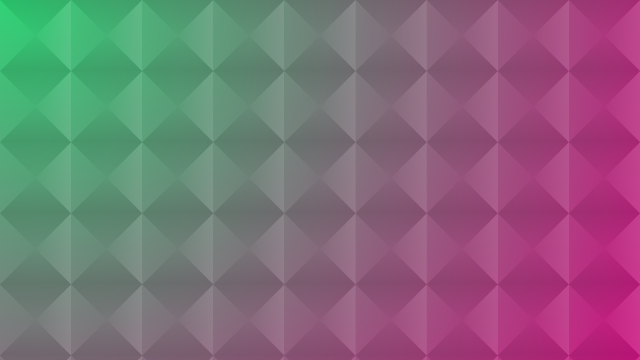
A Shadertoy shader for this background:

```glsl
// Grid of shallow faceted pyramids over a green to magenta corner gradient.

const float COLUMNS = 9.0;               // tiles across; square, anchored top left
const vec3  GREEN   = vec3(0.17, 0.82, 0.45);
const vec3  MAGENTA = vec3(0.80, 0.08, 0.505);
const float STRETCH = 1.06;              // vertical speed of the gradient

// Facet tones: positive lightens, negative darkens
const float TONE_RIGHT  =  0.120;
const float TONE_LEFT   =  0.030;
const float TONE_TOP    = -0.090;
const float TONE_BOTTOM = -0.100;
const float CORE_TONE   =  0.08;         // share of the tone left at the apex
const float EDGE_PIXELS =  0.7;          // softness of the facet edges

// Smooth periodic step: 0 in the first half of each cell, 1 in the second
float secondHalf(float u, float blur) {
    return clamp(0.5 + (0.25 - abs(fract(u) - 0.75)) / blur, 0.0, 1.0);
}

// Radial blend from the top left corner to the bottom right one
vec3 cornerGradient(vec2 pos, vec2 size) {
    vec2 scale = vec2(1.0, STRETCH);
    float t = length(pos * scale) / length(size * scale);
    return mix(GREEN, MAGENTA, t);
}

// Signed tone of the pyramid facet, fading towards the apex
float facetTone(vec2 grid, float blur) {
    vec2 d = abs(fract(grid) - 0.5);
    float sideways = mix(TONE_LEFT, TONE_RIGHT, secondHalf(grid.x, blur));
    float upright  = mix(TONE_TOP, TONE_BOTTOM, secondHalf(grid.y, blur));
    float isSide   = smoothstep(-blur, blur, d.x - d.y);
    float height   = 2.0 * max(d.x, d.y);
    return mix(upright, sideways, isSide) * mix(CORE_TONE, 1.0, height);
}

void mainImage(out vec4 fragColor, in vec2 fragCoord) {
    // Canvas units: width is 1, y runs down from the top edge
    vec2 size = vec2(1.0, iResolution.y / iResolution.x);
    vec2 pos = fragCoord / iResolution.x;
    pos.y = size.y - pos.y;

    float blur = EDGE_PIXELS * COLUMNS / iResolution.x;
    float tone = facetTone(pos * COLUMNS, blur);

    // Lay the facet light or shadow over the gradient
    vec3 color = cornerGradient(pos, size);
    color = mix(color, vec3(step(0.0, tone)), abs(tone));
    fragColor = vec4(color, 1.0);
}
```
